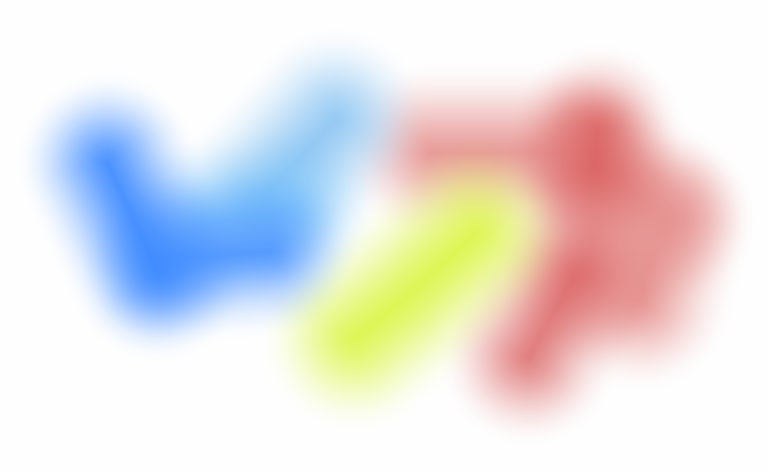
Write a WebGL 1 fragment shader that draws this background.

```glsl
precision highp float;
// Soft blue, red and yellow-green glows drifting on a white ground.
// Each glow is a capsule distance with a wide smooth falloff,
// painted in layers from back to front.

uniform vec2 u_resolution;

float segmentDistance(vec2 p, vec2 a, vec2 b) {
  vec2 ap = p - a;
  vec2 ab = b - a;
  return length(ap - ab * clamp(dot(ap, ab) / dot(ab, ab), 0.0, 1.0));
}

// Coverage of a blurred capsule; one half at the given radius.
float glow(vec2 p, vec2 a, vec2 b, float radius) {
  float blur = 0.118;
  return 1.0 - smoothstep(radius - blur, radius + blur, segmentDistance(p, a, b));
}

void main() {
  // Canvas height is one unit, width is 1.63.
  vec2 p = gl_FragCoord.xy / u_resolution * vec2(1.63, 1.0);
  vec3 color = vec3(0.996);

  vec3 salmon = vec3(0.90, 0.58, 0.57);
  vec3 red = vec3(0.85, 0.36, 0.36);
  vec3 lime = vec3(0.86, 0.96, 0.28);
  vec3 sky = vec3(0.57, 0.78, 0.95);
  vec3 cyan = vec3(0.44, 0.76, 0.99);
  vec3 blue = vec3(0.24, 0.54, 1.0);

  // Pale red bar and the right-hand loop
  color = mix(color, salmon, glow(p, vec2(0.915, 0.677), vec2(1.19, 0.677), 0.078));
  color = mix(color, salmon, glow(p, vec2(1.27, 0.64), vec2(1.405, 0.54), 0.083));
  color = mix(color, salmon, glow(p, vec2(1.405, 0.53), vec2(1.36, 0.365), 0.083));
  color = mix(color, salmon, 0.8 * glow(p, vec2(1.27, 0.60), vec2(1.25, 0.43), 0.08));

  // Deeper red peak and leg
  color = mix(color, red, 0.9 * glow(p, vec2(1.268, 0.725), vec2(1.262, 0.645), 0.07));
  color = mix(color, red, 0.85 * glow(p, vec2(1.22, 0.415), vec2(1.122, 0.245), 0.077));

  // Yellow-green diagonal
  float limeGlow = max(
    glow(p, vec2(0.755, 0.285), vec2(0.85, 0.36), 0.089),
    glow(p, vec2(0.85, 0.36), vec2(1.01, 0.505), 0.089));
  color = mix(color, lime, 0.95 * limeGlow);

  // Light blue plume, cyan bridge and strong blue hook
  color = mix(color, sky, glow(p, vec2(0.712, 0.745), vec2(0.56, 0.585), 0.086));
  color = mix(color, cyan, 0.75 * glow(p, vec2(0.43, 0.525), vec2(0.62, 0.555), 0.07));
  color = mix(color, blue, 0.9 * glow(p, vec2(0.35, 0.45), vec2(0.575, 0.466), 0.068));
  color = mix(color, blue, glow(p, vec2(0.228, 0.655), vec2(0.335, 0.425), 0.078));

  gl_FragColor = vec4(color, 1.0);
}
```
